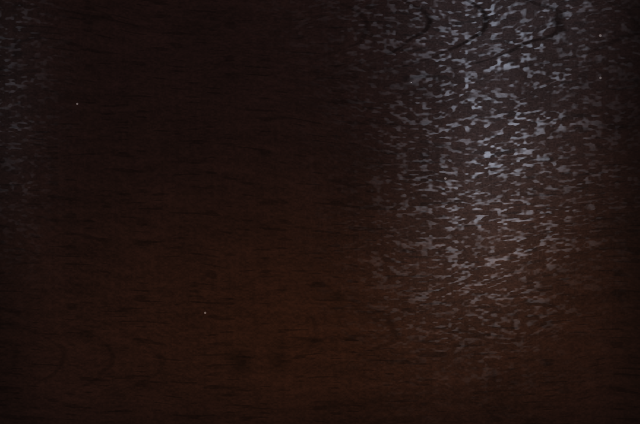
This texture is drawn by a WebGL 1 fragment shader. Its source:

```glsl
precision highp float;

uniform vec2 u_resolution;

const vec3 SHADOW_BROWN = vec3(0.094, 0.054, 0.049);
const vec3 WARM_BROWN = vec3(0.158, 0.082, 0.050);
const vec3 SHEEN_GREY = vec3(0.27, 0.31, 0.35);

float hash(vec2 p) {
  return fract(sin(dot(p, vec2(127.1, 311.7))) * 43758.5453);
}

float noise(vec2 p) {
  vec2 cell = floor(p);
  vec2 f = fract(p);
  f = f * f * (3.0 - 2.0 * f);
  float low = mix(hash(cell), hash(cell + vec2(1.0, 0.0)), f.x);
  float high = mix(hash(cell + vec2(0.0, 1.0)), hash(cell + 1.0), f.x);
  return mix(low, high, f.y);
}

float fbm(vec2 p) {
  float sum = 0.0;
  float gain = 0.5;
  for (int i = 0; i < 4; i++) {
    sum += gain * noise(p);
    p = p * 2.03 + 17.3;
    gain *= 0.5;
  }
  return sum / 0.9375;
}

float blob(vec2 p, vec2 center, vec2 radius) {
  vec2 d = (p - center) / radius;
  return exp(-dot(d, d));
}

// Nested arches of growth rings, pointing right
float arches(vec2 p, vec2 tip, float spacing, vec2 extent) {
  vec2 d = p - tip;
  float wobble = 0.10 * (noise(p * vec2(5.0, 9.0)) - 0.5);
  wobble += 0.02 * (noise(p * vec2(20.0, 40.0)) - 0.5);
  float ring = (d.x + 22.0 * d.y * d.y + wobble) / spacing;
  float dist = abs(fract(ring) - 0.5) * spacing;
  float line = 1.0 - smoothstep(0.002, 0.013, dist);
  return line * blob(p, tip - vec2(extent.x * 0.7, 0.0), extent);
}

// Small dust specks, at most one in each cell
float specks(vec2 p, float density, float share) {
  vec2 cell = floor(p * density);
  vec2 spot = 0.2 + 0.6 * vec2(hash(cell + 3.1), hash(cell + 8.7));
  float dist = length(fract(p * density) - spot) / density;
  float size = mix(0.002, 0.005, hash(cell + 5.9));
  return step(1.0 - share, hash(cell)) * (1.0 - smoothstep(size * 0.3, size, dist));
}

// Broad reflections, as seen in unit-square coordinates
float reflection(vec2 uv) {
  float column = blob(uv, vec2(0.78, 0.66), vec2(0.15, 0.30));
  float top = blob(uv, vec2(0.79, 1.0), vec2(0.20, 0.20));
  float tail = blob(uv, vec2(0.72, 0.34), vec2(0.13, 0.22));
  float corner = blob(uv, vec2(0.01, 0.80), vec2(0.07, 0.30));
  return 0.80 * column + 0.65 * top + 0.32 * tail + 0.32 * corner;
}

void main() {
  vec2 uv = gl_FragCoord.xy / u_resolution;
  vec2 p = gl_FragCoord.xy / u_resolution.y;

  // Grain coordinates bend gently along the board
  float bend = 0.08 * (noise(p * vec2(2.0, 3.0)) - 0.5);
  bend += 0.015 * (noise(p * vec2(9.0, 14.0)) - 0.5);
  vec2 grain = vec2(p.x, p.y + bend);
  float fibre = fbm(grain * vec2(11.0, 70.0));
  float fine = noise(grain * vec2(120.0, 230.0) + 40.0);
  float grit = noise(p * vec2(290.0, 310.0) + 7.0);
  float mottle = fbm(p * vec2(6.0, 2.0) + 9.0);

  // Stained wood, warmer toward the lower middle
  float warmth = blob(uv, vec2(0.55, 0.22), vec2(0.50, 0.34));
  warmth += 0.35 * blob(uv, vec2(0.85, 0.45), vec2(0.16, 0.30));
  vec3 color = mix(SHADOW_BROWN, WARM_BROWN, clamp(warmth, 0.0, 1.0));
  float depth = 0.30 * (fibre - 0.5) + 0.22 * (fine - 0.5);
  depth += 0.20 * (grit - 0.5) + 0.20 * (mottle - 0.5);
  color *= 0.98 + depth;

  // Thin dark pores along the grain
  float pore = smoothstep(0.72, 0.90, noise(grain * vec2(24.0, 150.0) + 60.0));
  color *= 1.0 - 0.22 * pore;

  // Growth figure and dark knots
  float figure = arches(p, vec2(1.40, 0.94), 0.16, vec2(0.38, 0.09));
  figure += 0.5 * arches(p, vec2(0.34, 0.15), 0.13, vec2(0.22, 0.08));
  figure += 0.4 * arches(p, vec2(1.04, 0.22), 0.17, vec2(0.26, 0.08));
  float knots = 0.0;
  for (int i = 0; i < 2; i++) {
    float k = float(i);
    vec2 center = vec2(0.57 + 0.09 * k, 0.14 + 0.02 * hash(vec2(k, 4.0)));
    knots += blob(p + 0.04 * (fibre - 0.5), center, vec2(0.022, 0.032));
  }
  color *= 1.0 - 0.40 * figure - 0.30 * min(knots, 1.0);

  // Cool gloss broken into short fine strokes by the open pores
  float gloss = reflection(uv) * (0.45 + 1.1 * mottle);
  float dashes = noise(grain * vec2(68.0, 165.0));
  float glints = noise(grain * vec2(130.0, 210.0) + 23.0);
  float strokes = smoothstep(0.46, 0.80, 0.6 * dashes + 0.4 * glints);
  float clumps = smoothstep(0.25, 0.75, fbm(grain * vec2(13.0, 22.0) + 5.0));
  float shine = gloss * (0.22 + 0.10 * grit + strokes * (0.50 + 0.65 * clumps));
  color += SHEEN_GREY * shine * (1.0 - 0.6 * min(figure, 1.0));

  // Dust and darker edges
  color += 0.28 * specks(p, 9.0, 0.06);
  float edge = smoothstep(-0.06, 0.10, uv.x) * smoothstep(1.03, 0.91, uv.x);
  edge *= smoothstep(-0.14, 0.12, uv.y);
  color *= mix(0.68, 1.0, edge);

  gl_FragColor = vec4(clamp(color, 0.0, 1.0), 1.0);
}
```
